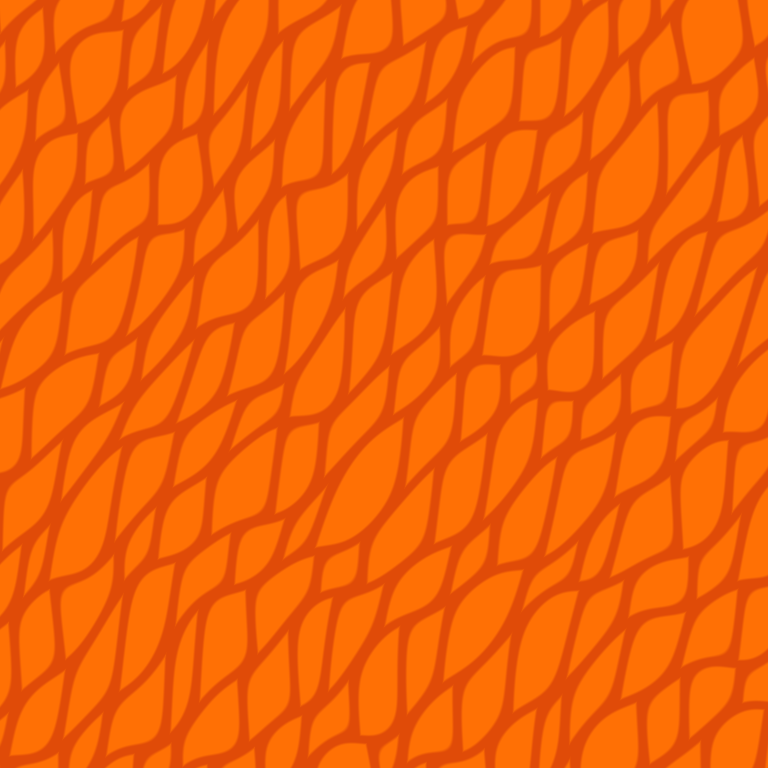
Write a Shadertoy shader that draws this pattern.

```glsl
// Packed slanting leaves with even gaps between them.
// Wavy diagonal rows are split by jittered steep lines into skewed cells.
// Obtuse corners of a cell are rounded, acute ones stay sharp as leaf tips.

const vec3 LEAF_COLOR = vec3(1.00, 0.44, 0.02);
const vec3 GAP_COLOR  = vec3(0.88, 0.295, 0.03);

const vec2 ROW_STEP    = vec2(0.068, 0.045);  // shallow edge of a cell
const vec2 COLUMN_STEP = vec2(0.006, 0.101);  // steep edge of a cell
const float SPLIT_JITTER = 0.48;  // irregularity of leaf widths
const float SPLIT_TILT   = 0.42;  // irregularity of the steep lines
const float HALF_GAP     = 0.0057;
const float ROUNDING     = 0.0110;
const float EDGE_BLUR    = 0.0021;

vec2 hash2(vec2 cell) {
    vec3 h = fract(cell.xyx * vec3(0.1031, 0.1030, 0.0973));
    h += dot(h, h.yzx + 33.33);
    return fract((h.xx + h.yz) * h.zy);
}

// Slow bend of the plane, so that leaf directions and sizes drift.
vec2 bend(vec2 p) {
    vec2 wave = sin(p.yx * vec2(6.0, 5.0) + vec2(0.7, 2.1));
    wave += 0.5 * sin(p.yx * 11.0 + p.xy * 6.0 + vec2(3.0, 1.2));
    return p + 0.014 * wave;
}

// Height of the lower border of a row at position s along it.
float rowBorder(float row, float s) {
    vec2 phase = 6.2832 * hash2(vec2(row + 40.0, 7.0));
    return row + 0.17 * sin(1.3 * s + phase.x) + 0.08 * sin(3.1 * s + phase.y);
}

// Position (x) and tilt (y) of a steep split line; h is the height in the row.
vec2 splitLine(float column, float row, float h) {
    vec2 random = hash2(vec2(column, row) + 57.0) - 0.5;
    float offset = hash2(vec2(row + 23.0, 91.0)).x;
    float tilt = SPLIT_TILT * random.y;
    return vec2(column + offset + SPLIT_JITTER * random.x + tilt * h, tilt);
}

// Signed distance to a row border, positive above it.
float rowDistance(vec2 g, float row, mat2 toLattice) {
    float step = 0.02;
    float slope = (rowBorder(row, g.x + step) - rowBorder(row, g.x - step)) / (2.0 * step);
    return (g.y - rowBorder(row, g.x)) / length(vec2(-slope, 1.0) * toLattice);
}

// Signed distance to a split line, positive to the right of it.
float splitDistance(vec2 g, float column, float row, mat2 toLattice) {
    vec2 line = splitLine(column, row, g.y - row - 0.5);
    return (g.x - line.x) / length(vec2(1.0, -line.y) * toLattice);
}

// Smooth minimum that rounds the corner between two borders.
float roundCorner(float a, float b, float radius) {
    return min(a, b) - radius * log(1.0 + exp(-abs(a - b) / radius));
}

// Distance from p to the outline of its leaf, positive inside.
float leafDistance(vec2 p, float rounding, float halfGap) {
    mat2 toLattice = inverse(mat2(ROW_STEP, COLUMN_STEP));
    vec2 g = toLattice * p;

    // Row and column of the cell that holds p.
    float row = floor(g.y) - 1.0;
    for (int i = 0; i < 2; i++)
        if (g.y > rowBorder(row + 1.0, g.x)) row += 1.0;
    float h = g.y - row - 0.5;
    float column = floor(g.x) - 3.0;
    for (int i = 0; i < 5; i++)
        if (g.x > splitLine(column + 1.0, row, h).x) column += 1.0;

    float bottom = rowDistance(g, row, toLattice);
    float top = -rowDistance(g, row + 1.0, toLattice);
    float left = splitDistance(g, column, row, toLattice);
    float right = -splitDistance(g, column + 1.0, row, toLattice);

    float upperFlank = roundCorner(left, top, rounding);
    float lowerFlank = roundCorner(right, bottom, rounding);
    return min(upperFlank, lowerFlank) - halfGap;
}

void mainImage(out vec4 fragColor, in vec2 fragCoord) {
    vec2 p = fragCoord / iResolution.y;
    float edge = max(EDGE_BLUR, 0.75 / iResolution.y);
    float d = leafDistance(bend(p), ROUNDING, HALF_GAP);
    float leaf = smoothstep(-edge, edge, d);
    fragColor = vec4(mix(GAP_COLOR, LEAF_COLOR, leaf), 1.0);
}
```
